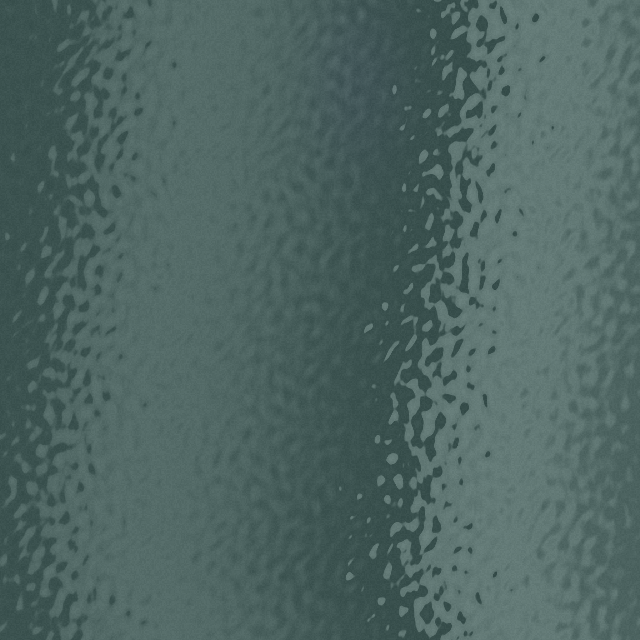
This texture is drawn by a WebGL 1 fragment shader. Its source:

```glsl
precision highp float;
// Rippled frosted glass: soft upright bands of teal light broken up by a fine wormy relief.

uniform vec2 u_resolution;

const vec3 DARK = vec3(0.195, 0.285, 0.275);
const vec3 LIGHT = vec3(0.398, 0.488, 0.474);
const vec3 BLUE_TINT = vec3(0.006, -0.004, 0.016);
const vec2 RELIEF_FREQUENCY = vec2(45.0, 29.0); // ripples per canvas
const float RELIEF_LEAN = 0.20;
const float FINE_SCALE = 1.9;
const float FINE_WEIGHT = 0.30;
const float REFRACTION = 0.043;  // how far the relief bends the view
const float RELIEF_SHADE = 0.022;
const float BAND_LEAN = 0.085;
const float GRAIN_CELLS = 512.0;
const float GRAIN_AMOUNT = 0.030;
const float TAU = 6.2831853;
const int WAVES = 26;

float hash(vec2 p) {
  vec3 q = fract(vec3(p.xyx) * 0.1031);
  q += dot(q, q.yzx + 33.33);
  return fract((q.x + q.y) * q.z);
}

// Layered sines of similar length in all directions: a labyrinth of unit variance.
float labyrinth(vec2 p, float seed) {
  vec2 q = p * RELIEF_FREQUENCY * TAU;
  float sum = 0.0;
  for (int i = 0; i < WAVES; i++) {
    float k = float(i);
    float angle = 0.5 * TAU * (k + hash(vec2(k, seed + 3.7))) / float(WAVES);
    float pitch = mix(0.65, 1.25, hash(vec2(k, seed + 11.3)));
    float phase = TAU * hash(vec2(k, seed + 27.1));
    sum += sin(dot(q, vec2(cos(angle), sin(angle))) * pitch + phase);
  }
  return sum * sqrt(2.0 / float(WAVES));
}

// Coarse worms with a finer layer, on slightly warped and leaning ground.
float relief(vec2 p) {
  p.x -= RELIEF_LEAN * p.y;
  p += 0.008 * sin(p.yx * vec2(17.0, 23.0) + vec2(1.0, 4.0));
  p += 0.004 * sin(p.yx * vec2(41.0, 53.0) + vec2(3.0, 0.5));
  return labyrinth(p, 0.0) + FINE_WEIGHT * labyrinth(p * FINE_SCALE, 50.0);
}

// Brightness across the bands, from 0 (dark) to 1 (light).
float bandTone(float x) {
  float tone = mix(0.19, 0.60, smoothstep(0.075, 0.130, x));
  tone += 0.09 * smoothstep(0.12, 0.24, x);
  tone -= 0.57 * smoothstep(0.26, 0.66, x);
  tone = mix(tone, 0.88, smoothstep(0.672, 0.698, x));
  tone += 0.09 * smoothstep(0.70, 0.82, x);
  return tone - 0.50 * smoothstep(0.85, 1.03, x);
}

void main() {
  vec2 uv = gl_FragCoord.xy / u_resolution;

  // Bands drift right towards the top and wobble slightly.
  float drift = BAND_LEAN * (smoothstep(0.1, 0.95, uv.y) - 0.45);
  drift += 0.035 * smoothstep(0.12, 0.0, uv.y);
  drift += 0.005 * sin(uv.y * 19.0 + uv.x * 5.0);

  // The relief shifts the lookup, so steep bands break into worms.
  float height = relief(uv);
  float tone = bandTone(uv.x - drift + REFRACTION * height);
  tone += RELIEF_SHADE * height;

  vec3 color = mix(DARK, LIGHT, tone);
  vec2 fromTint = (uv - vec2(0.56, 0.87)) / vec2(0.08, 0.14);
  color += BLUE_TINT * exp(-dot(fromTint, fromTint));

  // Fine grain
  color += GRAIN_AMOUNT * (hash(floor(uv * GRAIN_CELLS)) - 0.5);
  gl_FragColor = vec4(color, 1.0);
}
```
